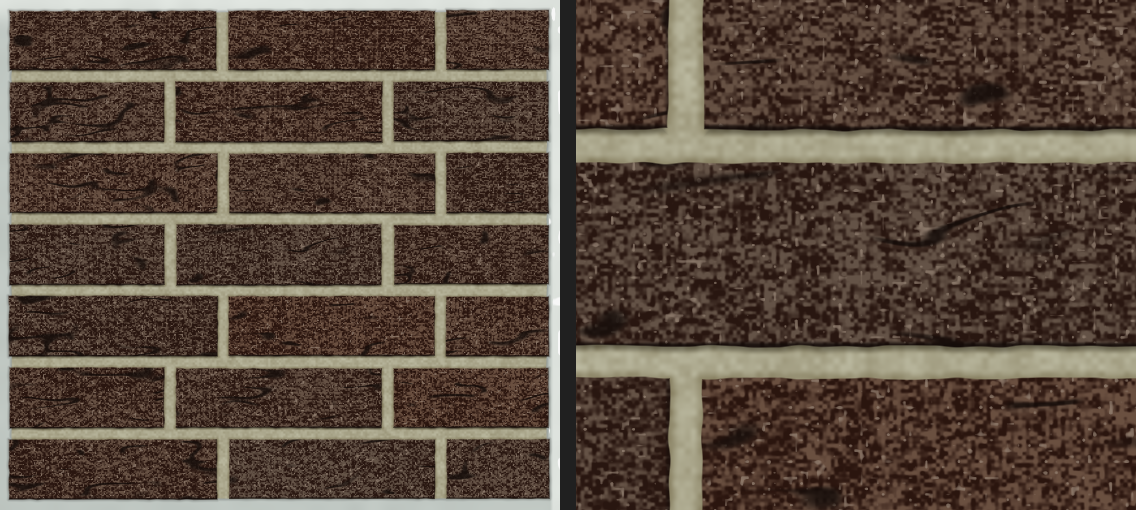
Left, the full canvas; right, a detail of the centre.
This texture is drawn by a Shadertoy shader. Its source:

```glsl
const vec2 PANEL_LO = vec2(0.017, 0.0195);
const vec2 PANEL_HI = vec2(0.980, 0.892);
const vec2 PITCH = vec2(0.3885, 0.1276);
const float JOINT = 0.0208;
const float ROWS = 7.0;

const vec3 CLAY_DARK = vec3(0.16, 0.085, 0.06);
const vec3 CLAY_LIGHT = vec3(0.40, 0.325, 0.27);
const vec3 SAND_GRAIN = vec3(0.60, 0.53, 0.47);
const vec3 CREVICE = vec3(0.07, 0.04, 0.03);
const vec3 MORTAR_DARK = vec3(0.53, 0.50, 0.38);
const vec3 MORTAR_LIGHT = vec3(0.71, 0.70, 0.60);
const vec3 BACKING_DIM = vec3(0.75, 0.78, 0.76);
const vec3 BACKING_LIT = vec3(0.87, 0.89, 0.87);

float hash(vec2 p) {
    return fract(sin(dot(p, vec2(127.1, 311.7))) * 43758.5453);
}

float noise(vec2 p) {
    vec2 i = floor(p), f = fract(p);
    f = f * f * (3.0 - 2.0 * f);
    return mix(mix(hash(i), hash(i + vec2(1, 0)), f.x),
               mix(hash(i + vec2(0, 1)), hash(i + vec2(1, 1)), f.x), f.y);
}

float boxDistance(vec2 p, vec2 lo, vec2 hi) {
    vec2 q = abs(p - 0.5 * (lo + hi)) - 0.5 * (hi - lo);
    return length(max(q, 0.0)) + min(max(q.x, q.y), 0.0);
}

float coverage(float d, float px) {
    return clamp(0.5 - d / px, 0.0, 1.0);
}

// Running bond: x = column, y = row counted from the bottom
vec2 brickId(vec2 p) {
    float row = clamp(floor((p.y - PANEL_LO.y + 0.5 * JOINT) / PITCH.y), 0.0, ROWS - 1.0);
    float firstJoint = mix(0.398, 0.304, mod(row, 2.0));
    return vec2(clamp(floor((p.x - firstJoint) / PITCH.x), -1.0, 1.0), row);
}

void brickBounds(vec2 id, out vec2 lo, out vec2 hi) {
    float firstJoint = mix(0.398, 0.304, mod(id.y, 2.0));
    lo = vec2(firstJoint + 0.5 * JOINT, PANEL_LO.y) + id * PITCH;
    hi = lo + PITCH - JOINT;
    lo.x = id.x < 0.0 ? PANEL_LO.x : lo.x;
    hi.x = min(hi.x, PANEL_HI.x);
    // Small laying errors
    lo += 0.0024 * (vec2(hash(id + 3.1), hash(id + 5.7)) - 0.5);
    hi += 0.0024 * (vec2(hash(id + 7.3), hash(id + 9.9)) - 0.5);
}

// Thin, wavy drag marks broken up by a coarse mask
float creases(vec2 p, float seed, float amount) {
    p.y += 0.012 * noise(p * 18.0 + seed) - 0.08 * p.x;
    float ridge = abs(noise(p * vec2(15.0, 62.0) + seed) - 0.5);
    float mask = smoothstep(0.65 - amount, 0.85 - amount, noise(p * vec2(22.0, 45.0) + seed * 2.0));
    return (1.0 - smoothstep(0.02, 0.10, ridge)) * mask;
}

vec3 brickColor(vec2 p, vec2 id, vec2 lo, vec2 hi) {
    float seed = 40.0 * hash(id + 1.7);
    float grain = 0.65 * noise(p * 430.0) + 0.35 * noise(p * vec2(100.0, 250.0) + seed);
    grain += 0.07 * (hash(id + 2.3) - 0.5) + 0.10 * (noise(p * vec2(9.0, 22.0)) - 0.5);
    vec3 c = mix(CLAY_DARK, CLAY_LIGHT, smoothstep(0.24, 0.77, grain));
    c *= mix(vec3(1.04, 0.96, 0.93), vec3(0.98, 1.01, 1.04), hash(id + 4.9));
    c = mix(c, SAND_GRAIN, 0.7 * smoothstep(0.78, 0.95, noise(p * 310.0 + 17.0)));

    // Creases with a lit lower lip, strongest in the left column
    float amount = id.x < 0.0 ? 0.20 : 0.07 * hash(id + 6.1);
    float lip = creases(p + vec2(0.0, 0.0025), seed, amount);
    c = mix(c, CLAY_LIGHT, 0.25 * lip);
    c = mix(c, CREVICE, 0.8 * creases(p, seed, amount));

    // Shaded lower and right arrises
    float ragged = 0.0025 * noise(p * vec2(60.0, 20.0));
    float shade = 1.0 - smoothstep(0.0005, 0.0025 + ragged, p.y - lo.y);
    shade = max(shade, 0.6 * (1.0 - smoothstep(0.0, 0.003, hi.x - p.x)));
    return mix(c, CREVICE, 0.85 * shade);
}

vec3 mortarColor(vec2 p, float d, float dAbove) {
    float grit = 0.6 * noise(p * 260.0) + 0.4 * noise(p * 90.0);
    float lit = 0.25 + 0.55 * smoothstep(0.0, 0.006, d) + 0.7 * (grit - 0.5);
    vec3 c = mix(MORTAR_DARK, MORTAR_LIGHT, clamp(lit, 0.0, 1.1));
    return c * mix(0.72, 1.0, smoothstep(-0.004, 0.001, dAbove));
}

vec3 backingColor(vec2 p, float d, float top) {
    float lit = max(smoothstep(PANEL_HI.y - 0.05, top, p.y), smoothstep(0.981, 0.989, p.x));
    vec3 c = mix(BACKING_DIM, BACKING_LIT, lit) + 0.03 * (noise(p * 30.0) - 0.5);
    float chips = smoothstep(0.78, 0.86, noise(p * vec2(90.0, 35.0))) * step(0.98, p.x);
    return mix(c, vec3(0.97), chips) * mix(0.80, 1.0, smoothstep(0.0, 0.006, d));
}

void mainImage(out vec4 fragColor, in vec2 fragCoord) {
    float px = 1.0 / iResolution.x;
    vec2 p = fragCoord * px;
    vec2 wobble = vec2(noise(p * 75.0), noise(p * 75.0 + 31.0)) - 0.5;
    vec2 q = p + 0.0018 * wobble;

    vec2 id = brickId(p), lo, hi;
    brickBounds(id, lo, hi);
    float brick = boxDistance(q, lo, hi);

    // Nearest brick above casts a short shadow on the joint
    vec2 above = p + vec2(0.0, 0.004), aboveLo, aboveHi;
    brickBounds(brickId(above), aboveLo, aboveHi);
    float brickAbove = boxDistance(q + vec2(0.0, 0.004), aboveLo, aboveHi);

    float panel = boxDistance(q, PANEL_LO + vec2(0.004, 0.001), PANEL_HI - vec2(0.004, 0.003));
    vec3 color = backingColor(p, min(panel, brick), iResolution.y * px);
    color = mix(color, mortarColor(p, brick, brickAbove), coverage(panel, px));
    color = mix(color, brickColor(p, id, lo, hi), coverage(brick, 1.5 * px));
    fragColor = vec4(color, 1.0);
}
```
